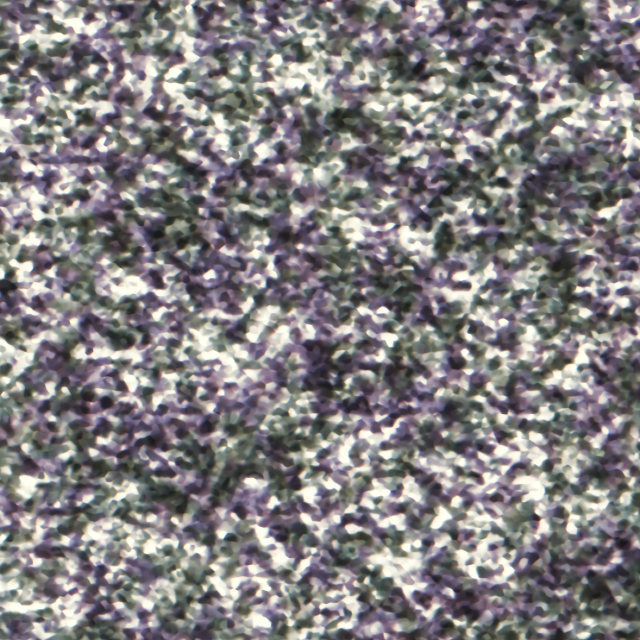
Give the GLSL for this texture, as a Shadertoy shader.

```glsl
#define COARSE_GRAINS 62.0
#define FINE_GRAINS 102.0
#define GRAIN_SHARPNESS 5.0
#define GRAIN_STRETCH 1.3
#define PATCH_SCALE vec2(9.0, 12.0)
#define MID_TONE 0.45
#define CONTRAST 0.45
#define FRINGE 0.0007
#define VIOLET vec3(1.07, 0.91, 1.14)
#define GREEN vec3(0.97, 1.05, 0.94)
#define CREAM vec3(1.02, 1.01, 0.955)

float hash(vec2 p) {
    return fract(sin(dot(p, vec2(127.1, 311.7))) * 43758.5453);
}

float valueNoise(vec2 p) {
    vec2 i = floor(p);
    vec2 f = fract(p);
    f = f * f * (3.0 - 2.0 * f);
    float low = mix(hash(i), hash(i + vec2(1, 0)), f.x);
    float high = mix(hash(i + vec2(0, 1)), hash(i + vec2(1, 1)), f.x);
    return mix(low, high, f.y);
}

// Soft cellular field: tilted oval grains, each with its own brightness
float grains(vec2 p, float seed) {
    vec2 cell = floor(p);
    float total = 0.0;
    float weightSum = 0.0;
    for (int y = -2; y <= 2; y++) {
        for (int x = -2; x <= 2; x++) {
            vec2 id = cell + vec2(x, y);
            vec2 key = id + seed;
            vec2 center = id + vec2(hash(key), hash(key + 41.3));
            float angle = (hash(key + 17.9) - 0.5) * 2.4;
            vec2 axis = vec2(cos(angle), sin(angle));
            vec2 d = p - center;
            vec2 oval = vec2(dot(d, axis) / GRAIN_STRETCH,
                             dot(d, vec2(-axis.y, axis.x)) * GRAIN_STRETCH);
            float weight = exp(-GRAIN_SHARPNESS * dot(oval, oval));
            total += weight * hash(key + 73.7);
            weightSum += weight;
        }
    }
    return total / max(weightSum, 1e-5);
}

// Signed tone with a spread of about one: grains over broad patches
float toneAt(vec2 uv) {
    float coarse = grains(uv * COARSE_GRAINS, 3.0) - 0.5;
    float fine = grains(uv * FINE_GRAINS, 211.0) - 0.5;
    float broad = valueNoise(uv * PATCH_SCALE + 5.3) - 0.5;
    float clumps = valueNoise(uv * PATCH_SCALE * 2.3 + 31.7) - 0.5;
    return 3.2 * coarse + 2.9 * fine + 1.4 * broad + 1.3 * clumps;
}

void mainImage(out vec4 fragColor, in vec2 fragCoord) {
    vec2 uv = fragCoord / iResolution.y;

    // Slight colour separation along grain edges
    vec2 shift = vec2(FRINGE, -0.5 * FRINGE);
    vec3 tone = vec3(toneAt(uv + shift), toneAt(uv), toneAt(uv - shift));
    vec3 light = MID_TONE * exp(CONTRAST * tone);

    // Soft shoulder on the highlights
    vec3 excess = max(light - 0.8, 0.0);
    light = min(light, 0.8) + 0.2 * (1.0 - exp(-5.0 * excess));

    // Violet and green shadows, cream highlights
    float hue = 0.65 * valueNoise(uv * 44.0 + 90.0) + 0.35 * valueNoise(uv * 15.0 + 60.0);
    vec3 tint = mix(VIOLET, GREEN, smoothstep(0.25, 0.75, hue));
    float warmth = valueNoise(uv * 52.0 + 140.0) - 0.5;
    tint += warmth * vec3(0.14, 0.0, -0.16);
    tint = mix(tint, CREAM, smoothstep(0.4, 0.9, light.g));

    fragColor = vec4(clamp(light * tint, 0.0, 1.0), 1.0);
}
```
